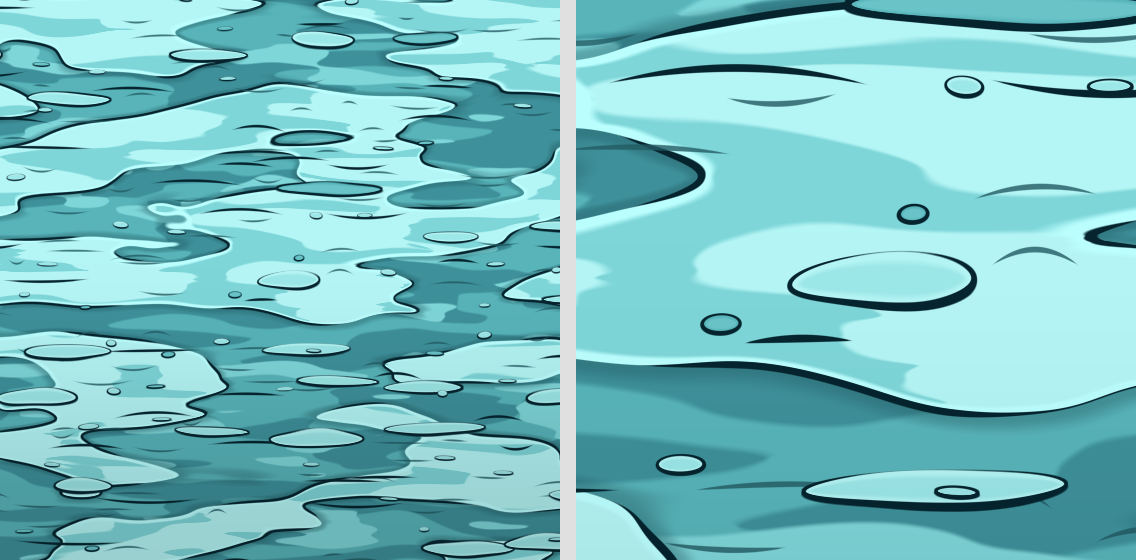
Left, the full canvas; right, a detail of the centre.
Reproduce this texture procedurally as a WebGL 1 fragment shader.

```glsl
precision highp float;
// Cartoon water: flat teal tones, stretched ripples, inked pools, puddles and drops.
uniform vec2 u_resolution;

const vec3 LIGHT = vec3(0.70, 0.95, 0.95);
const vec3 SOFT = vec3(0.49, 0.83, 0.84);
const vec3 MID = vec3(0.34, 0.70, 0.72);
const vec3 DEEP = vec3(0.24, 0.56, 0.60);
const vec3 SHADE = vec3(0.13, 0.35, 0.38);
const vec3 INK = vec3(0.02, 0.14, 0.18);

float hash(vec2 c) {
  return fract(sin(dot(c, vec2(127.1, 311.7))) * 43758.5);
}

float slope(vec2 cell, vec2 offset) {
  float angle = 6.2832 * hash(cell);
  return dot(vec2(cos(angle), sin(angle)), offset);
}

// Gradient noise, roughly -0.7 to 0.7
float noise(vec2 p) {
  vec2 c = floor(p), f = p - c;
  vec2 s = f * f * f * (f * (f * 6.0 - 15.0) + 10.0);
  vec2 r = vec2(1.0, 0.0);
  return mix(mix(slope(c, f), slope(c + r, f - r), s.x),
             mix(slope(c + r.yx, f - r.yx), slope(c + 1.0, f - 1.0), s.x), s.y);
}

// Sideways shear that curls the ripples into hooks
vec2 swirl(vec2 p) {
  return p + vec2(0.13 * noise(p * vec2(3.0, 12.0) + 7.0),
                  0.014 * noise(p * vec2(5.0, 9.0) + 31.0));
}

float ripple(vec2 p, vec2 freq, float seed) {
  vec2 q = swirl(p) * freq + seed;
  return noise(q) + 0.3 * noise(q * 2.1 + 5.0);
}

// Signed distance to the contour where the ripple equals level
float contour(vec2 p, vec2 freq, float seed, float level) {
  vec2 e = vec2(0.0015, 0.0);
  float h = ripple(p, freq, seed);
  vec2 grad = vec2(ripple(p + e, freq, seed), ripple(p + e.yx, freq, seed)) - h;
  return (h - level) / max(length(grad) / e.x, 2.5);
}

float ellipse(vec2 q, vec2 radius) {
  float k = length(q / radius);
  return k * (k - 1.0) / max(length(q / (radius * radius)), 0.001);
}

float fill(float d, float blur) {
  return smoothstep(-blur, blur, d);
}

float line(float d, float halfWidth, float blur) {
  return fill(halfWidth - abs(d), blur) * clamp(halfWidth / blur, 0.0, 1.0);
}

// Scattered inked ellipses, sized between small and large
vec3 addPuddles(vec3 col, vec2 p, vec2 cell, vec2 small, vec2 large,
                float chance, float pen, float seed, float blur) {
  vec2 home = floor(p / cell);
  float wobble = noise(p * vec2(9.0, 22.0) + seed);
  for (int j = -1; j <= 1; j++) {
    for (int i = -1; i <= 1; i++) {
      vec2 id = home + vec2(float(i), float(j));
      vec2 key = id + seed;
      vec2 jitter = vec2(hash(key + 3.1), hash(key + 8.7));
      vec2 q = p - (id + 0.2 + 0.6 * jitter) * cell;
      vec2 radius = mix(small, large, vec2(hash(key + 14.2), hash(key + 21.9)));
      q.y += wobble * radius.y * 0.7 + q.x * (jitter.x - 0.5) * 0.12;
      float d = ellipse(q, radius);
      float shown = step(hash(key), chance);
      vec3 water = mix(MID, LIGHT, step(0.28, hash(key + 33.0)));
      vec3 core = mix(water, SOFT, 0.45);
      vec3 body = mix(water, core, fill(-d - radius.y * 0.4, radius.y * 0.2));
      col = mix(col, body, shown * fill(-d, blur));
      float press = 0.75 - 0.35 * q.y / radius.y + 0.7 * wobble;
      col = mix(col, INK, shown * line(d, pen * clamp(press, 0.0, 1.1), blur));
    }
  }
  return col;
}

// Scattered bent pen strokes with tapered ends
float strokes(vec2 p, vec2 cell, float chance, float pen, float seed, float blur) {
  vec2 home = floor(p / cell);
  float ink = 0.0;
  for (int j = -1; j <= 1; j++) {
    for (int i = -1; i <= 1; i++) {
      vec2 id = home + vec2(float(i), float(j));
      vec2 key = id + seed;
      vec2 q = p - (id + vec2(hash(key + 2.3), hash(key + 6.1))) * cell;
      float x = q.x / (cell.x * mix(0.12, 0.5, hash(key + 11.4)));
      float bend = (hash(key + 19.6) - 0.5) * 0.02;
      float d = q.y - bend * x * x - 0.004 * x * (hash(key + 27.0) - 0.5);
      float taper = max(1.0 - x * x, 0.0);
      ink = max(ink, step(hash(key), chance) * line(d, pen * taper, blur));
    }
  }
  return ink;
}

void main() {
  vec2 p = gl_FragCoord.xy / u_resolution.y;
  float blur = 0.8 / u_resolution.y;
  float sunlit = smoothstep(0.0, 0.55, p.y);

  // Flat tones on either side of the shore line
  float shore = contour(p, vec2(2.8, 11.0), 4.0, mix(0.17, -0.04, sunlit));
  float tone = contour(p, vec2(3.6, 21.0), 57.0, 0.0);
  float glint = contour(p, vec2(4.5, 25.0), 83.0, 0.24);
  vec3 dark = mix(DEEP, MID, fill(tone, 0.0025));
  dark = mix(dark, SOFT, fill(glint, 0.002));
  vec3 pale = mix(SOFT, LIGHT, fill(tone + 0.006, 0.002));
  dark = mix(dark, SHADE, 0.4 * fill(shore + 0.008, 0.006));
  pale = mix(pale, LIGHT * 1.04, fill(0.006 - shore, 0.002));
  vec3 col = mix(dark, pale, fill(shore, blur));

  // Ink that swells and fades along the shore
  float press = smoothstep(-0.22, 0.15, noise(p * vec2(5.0, 11.0) + 91.0));
  col = mix(col, INK, line(shore, 0.0023 * press, blur));
  col = mix(col, SHADE, 0.8 * strokes(p, vec2(0.12, 0.045), 0.5, 0.0017, 12.0, blur));
  col = mix(col, INK, strokes(p, vec2(0.22, 0.07), 0.45, 0.0023, 40.0, blur));

  // Long puddles, then small drops
  col = addPuddles(col, p, vec2(0.23, 0.088), vec2(0.045, 0.008),
                   vec2(0.095, 0.017), 0.42, 0.0023, 65.0, blur);
  col = addPuddles(col, p, vec2(0.12, 0.07), vec2(0.008, 0.003),
                   vec2(0.018, 0.006), 0.35, 0.0014, 23.0, blur);

  gl_FragColor = vec4(col * mix(0.86, 1.01, sunlit), 1.0);
}
```
